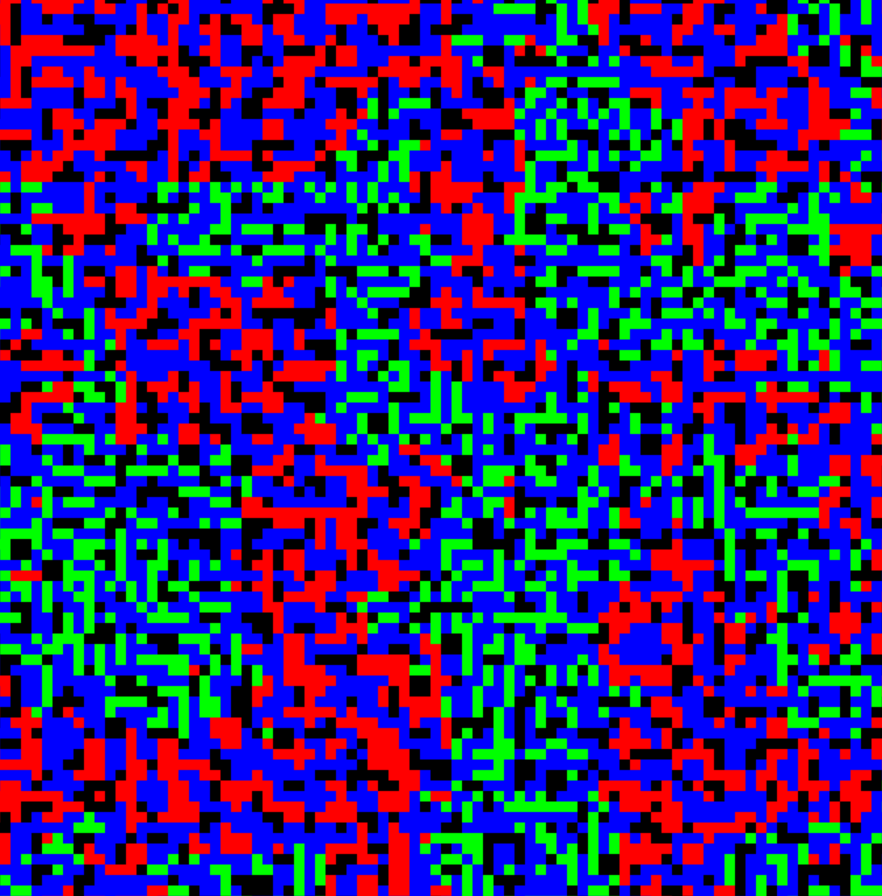
A WebGL 2 fragment shader for this texture:

```glsl
#version 300 es
precision highp float;
precision highp int;

uniform vec2 u_resolution;
out vec4 fragColor;

const float CELLS = 84.0; // cells across the canvas width

// Two independent random values in -0.5..0.5 per lattice point
vec2 hash2(vec2 p) {
    uvec2 v = uvec2(ivec2(p) + 512) * 1664525u + 1013904223u;
    v.x += v.y * 1664525u;
    v.y += v.x * 1664525u;
    v ^= v >> 16u;
    v.x += v.y * 1664525u;
    v.y += v.x * 1664525u;
    v ^= v >> 16u;
    return vec2(v & 65535u) / 65535.0 - 0.5;
}

// Smooth value noise, centred on zero
float noise(vec2 p) {
    vec2 i = floor(p), f = fract(p);
    f = f * f * (3.0 - 2.0 * f);
    return mix(mix(hash2(i).x, hash2(i + vec2(1, 0)).x, f.x),
               mix(hash2(i + vec2(0, 1)).x, hash2(i + vec2(1, 1)).x, f.x), f.y);
}

vec3 cellColor(vec2 cell) {
    bool upright = noise(cell / 4.0 + 230.0) > 0.0;
    float blob = 0.0, dash = 0.0, speck = 0.0;

    // Filter the random values: thick blobs, thin dashes and small specks
    for (int y = -2; y <= 2; y++) {
        for (int x = -2; x <= 2; x++) {
            vec2 offset = vec2(x, y);
            vec2 h = hash2(cell + offset);
            float d2 = dot(offset, offset);
            blob += h.x * (1.3 * exp(-0.5 * d2) - 0.3);
            speck += h.y * (1.1 * exp(-1.4 * d2) - 0.1);

            vec2 a = abs(upright ? offset.yx : offset); // x runs along the dash
            float w = d2 < 0.5 ? 1.0 : d2 > 2.5 ? 0.0 : a.y < 0.5 ? 0.35 : a.x < 0.5 ? -0.5 : -0.2;
            dash += h.x * w;
        }
    }

    // Patches where green dashes replace the red blobs
    float patchField = 0.65 * noise(cell / 9.0 + 60.0) + 0.35 * noise(cell / 3.0 + 140.0)
                     + 0.05 * cos(14.0 * (cell.y / CELLS - 0.4));

    if (speck > 0.3) return vec3(0.0);
    if (patchField > 0.045) return dash > 0.11 ? vec3(0, 1, 0) : vec3(0, 0, 1);
    return blob > 0.036 ? vec3(1, 0, 0) : vec3(0, 0, 1);
}

void main() {
    float pixel = CELLS / u_resolution.x;
    vec2 grid = gl_FragCoord.xy * pixel - 0.5;
    vec2 cell = floor(grid);

    // Blend neighbouring cells over a narrow band at their shared edges
    vec2 t = clamp((fract(grid) - 0.5) / (1.4 * pixel) + 0.5, 0.0, 1.0);
    vec3 lower = mix(cellColor(cell), cellColor(cell + vec2(1, 0)), t.x);
    vec3 upper = mix(cellColor(cell + vec2(0, 1)), cellColor(cell + vec2(1, 1)), t.x);
    fragColor = vec4(mix(lower, upper, t.y), 1.0);
}
```
